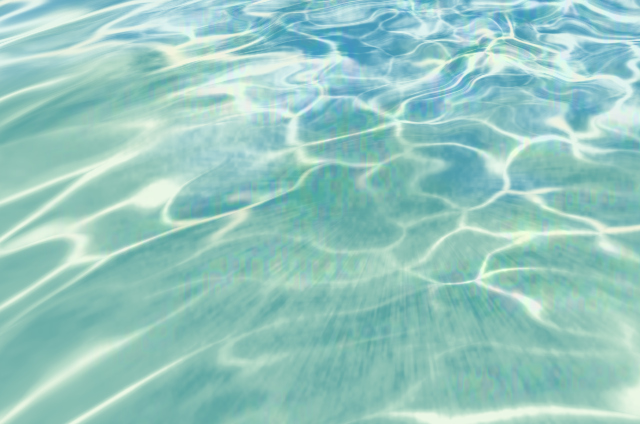
A WebGL 1 fragment shader for this texture:

```glsl
precision highp float;
// Sunlit shallow water: slanted caustic lines over teal, turning blue and choppy far away.
uniform vec2 u_resolution;

vec2 hash2(vec2 p) {
  vec3 q = fract(p.xyx * vec3(0.1031, 0.1030, 0.0973));
  q += dot(q, q.yzx + 33.33);
  return fract((q.xx + q.yz) * q.zy);
}

float noise(vec2 p) {
  vec2 i = floor(p), f = fract(p);
  f = f * f * f * (f * (f * 6.0 - 15.0) + 10.0);
  float low = mix(hash2(i).x, hash2(i + vec2(1.0, 0.0)).x, f.x);
  float high = mix(hash2(i + vec2(0.0, 1.0)).x, hash2(i + 1.0).x, f.x);
  return mix(low, high, f.y);
}

float fbm(vec2 p) {
  float sum = 0.0, gain = 0.533;
  for (int i = 0; i < 4; i++) {
    sum += gain * noise(p);
    p = mat2(1.6, 1.2, -1.2, 1.6) * p + 7.3;
    gain *= 0.5;
  }
  return sum;
}

// Gap between the two nearest cell centres: zero along cell borders
float cellGap(vec2 p) {
  vec2 base = floor(p);
  float nearest = 8.0, second = 8.0;
  for (int y = -1; y <= 1; y++) {
    for (int x = -1; x <= 1; x++) {
      vec2 cell = base + vec2(float(x), float(y));
      float d = length(cell + 0.1 + 0.8 * hash2(cell) - p);
      second = min(second, max(nearest, d));
      nearest = min(nearest, d);
    }
  }
  return second - nearest;
}

// Perspective of the water: finer towards the top, slanted on the left
vec2 waterPlane(vec2 p) {
  float across = (p.x - 0.6) * (1.8 + 1.4 * p.y) + 1.4 * p.x * p.x * p.y;
  float away = 7.0 * p.y + 3.0 * p.y * p.y * p.y - 4.6 * p.x + 1.5 * p.x * p.x;
  return vec2(across, away) + 20.0;
}

vec3 waterColor(float tone) {
  vec3 c = mix(vec3(0.35, 0.645, 0.635), vec3(0.55, 0.76, 0.71), smoothstep(-0.1, 0.36, tone));
  c = mix(c, vec3(0.68, 0.84, 0.77), smoothstep(0.3, 0.62, tone));
  return mix(c, vec3(0.92, 0.97, 0.90), smoothstep(0.55, 1.05, tone));
}

void main() {
  vec2 p = gl_FragCoord.xy / u_resolution.y;
  vec2 plane = waterPlane(p);
  vec2 toFocus = p - vec2(0.95, 0.58);
  float radius = length(toFocus);
  float blur = smoothstep(0.3, 1.0, radius);
  float far = smoothstep(0.55, 0.95, p.y);

  // Bend the cells into flowing waves
  vec2 wave = plane + 1.0 * (vec2(noise(plane * 0.9), noise(plane * 0.9 + 17.0)) - 0.5);
  wave += 0.35 * (vec2(noise(plane * 2.3 + 4.0), noise(plane * 2.3 + 31.0)) - 0.5);

  // Caustic lines that swell, fade and break
  float gap = cellGap(wave);
  float width = mix(0.12, 0.26, blur) * (0.6 + 0.8 * noise(plane * 1.3 + 9.0));
  float strength = 0.12 + 0.88 * smoothstep(0.3, 0.7, noise(plane * vec2(1.1, 0.9) + 5.0));
  float line = exp(-gap * gap / (width * width)) * strength;
  float halo = exp(-3.0 * gap);

  // Soft light and shade
  float cloud = fbm(wave * vec2(0.8, 0.9) + 3.0);
  float tone = 0.21 + 0.8 * (cloud - 0.5) + 0.2 * halo + 0.55 * line;

  // Short streaks drawn out from the focus of the lens
  float angle = atan(toFocus.x, -toFocus.y);
  float streak = noise(vec2(angle * 28.0, radius * 14.0)) + noise(vec2(angle * 60.0, radius * 22.0)) - 1.0;
  tone += 0.15 * streak * smoothstep(0.1, 0.35, radius) * smoothstep(0.75, 0.5, p.y) * (1.0 - 0.6 * blur);

  // Small choppy ripples far away
  float chop = exp(-pow(cellGap(wave * vec2(1.8, 1.9) + 8.0) / mix(0.12, 0.35, blur), 2.0));
  float ripple = fbm(wave * vec2(2.5, 4.5) + 13.0) - 0.5;
  tone += far * (1.0 - 0.75 * blur) * (0.28 * chop + 1.1 * ripple);

  // Fine grain and wavelets on the sea bed
  float grain = noise(p * vec2(75.0, 55.0)) + noise(p * vec2(115.0, 85.0) + 6.0) - 1.0;
  float wavelet = fbm(wave * vec2(3.0, 3.5) + 50.0) - 0.5;
  tone += (0.11 * grain + 0.3 * wavelet) * (1.0 - blur);

  // Teal nearby, sky blue in the distance
  vec3 color = waterColor(tone);
  vec3 blue = mix(vec3(0.27, 0.60, 0.73), vec3(0.86, 0.95, 0.95), smoothstep(-0.1, 0.9, tone));
  float patches = fbm(plane * vec2(0.8, 0.8) + 41.0) - 0.5;
  float blueness = smoothstep(0.5, 1.05, p.y + 0.8 * patches + 0.1 * (p.x - 0.75));
  color = mix(color, blue, 0.9 * blueness);

  // Faint rainbow flecks and warm glints
  float fleck = smoothstep(0.45, 0.75, noise(plane * 1.5 + 23.0)) * (1.0 - blur);
  float hue = 7.0 * noise(p * vec2(70.0, 32.0) + 80.0);
  color += 0.035 * fleck * cos(hue + vec3(0.0, 2.1, 4.2));
  float glint = line * smoothstep(0.55, 0.8, noise(plane * 1.1 + 60.0));
  color = mix(color, vec3(0.97, 0.95, 0.85), 0.6 * glint);

  gl_FragColor = vec4(clamp(color, 0.0, 1.0), 1.0);
}
```
